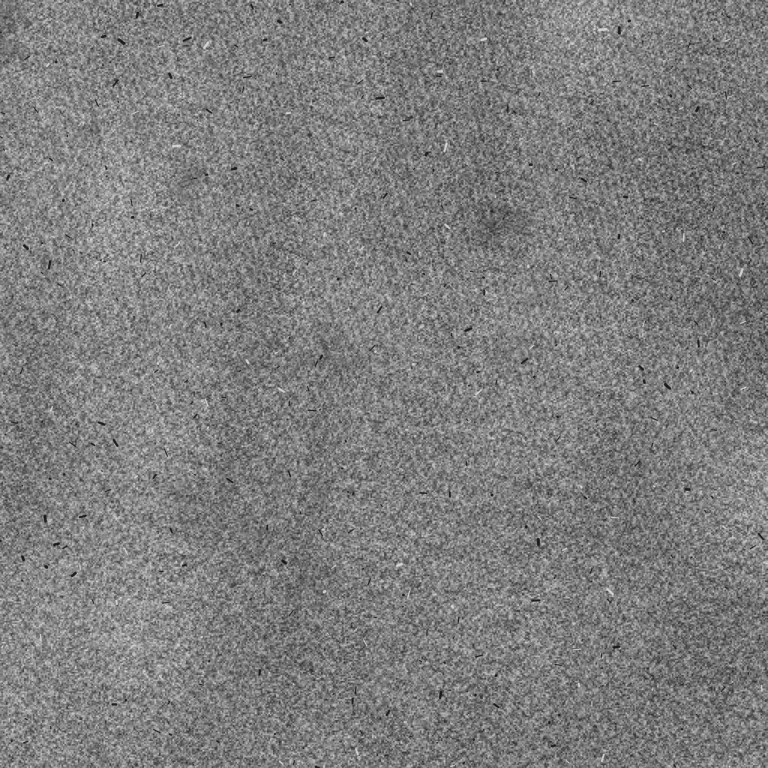
This texture is drawn by a WebGL 1 fragment shader. Its source:

```glsl
precision highp float;
uniform vec2 u_resolution;

// Tone
const float BASE_GREY = 0.508;
const float FINE_GRAIN = 0.245;
const float SOFT_GRAIN = 0.17;
const float CLOUD_DEPTH = 0.13;
const float SMUDGE_DEPTH = 0.085;
const float DARK_FLECK = 0.07;
const float LIGHT_FLECK = 0.86;

// Features per canvas height
const float FINE_SCALE = 512.0;
const float SOFT_SCALE = 290.0;
const float CLOUD_SCALE = 5.0;
const float SMUDGE_SCALE = 17.0;
const float FLECK_SCALE = 19.0;

// Flecks, in canvas heights
const float FLECK_LENGTH = 0.0048;
const float FLECK_RADIUS = 0.0011;
const float FLECK_CHANCE = 0.3;
const int FLECK_LAYERS = 4;

float hash(vec2 p) {
  return fract(sin(dot(p, vec2(12.9898, 78.233))) * 43758.5453);
}

// Two summed hashes give a triangular spread in -1..1
float grainHash(vec2 p) {
  return hash(p) + hash(p + vec2(37.3, 91.7)) - 1.0;
}

float grainNoise(vec2 p) {
  vec2 cell = floor(p);
  vec2 f = smoothstep(0.0, 1.0, p - cell);
  return mix(
    mix(grainHash(cell), grainHash(cell + vec2(1.0, 0.0)), f.x),
    mix(grainHash(cell + vec2(0.0, 1.0)), grainHash(cell + 1.0), f.x), f.y);
}

float fbm(vec2 p) {
  float sum = 0.0;
  float weight = 0.5;
  for (int octave = 0; octave < 4; octave++) {
    sum += weight * grainNoise(p);
    p = mat2(1.6, 1.2, -1.2, 1.6) * p + 13.7;
    weight *= 0.5;
  }
  return sum;
}

float segmentDistance(vec2 p, vec2 halfSpan) {
  float t = dot(p, halfSpan) / dot(halfSpan, halfSpan);
  return length(p - halfSpan * clamp(t, -1.0, 1.0));
}

// Coverage of one scattered layer of short strokes and dots
float flecks(vec2 uv, float seed) {
  vec2 p = uv * FLECK_SCALE + seed * 0.37;
  vec2 cell = floor(p);
  vec2 key = cell + seed * 17.0;
  vec2 centre = 0.2 + 0.6 * vec2(hash(key + 1.3), hash(key + 4.9));
  float angle = 6.2832 * hash(key + 8.1);
  float size = hash(key + 12.7);
  vec2 halfSpan = FLECK_LENGTH * (0.05 + size * size) * vec2(cos(angle), sin(angle));
  float radius = FLECK_RADIUS * mix(0.6, 1.7, pow(hash(key + 20.3), 3.0));
  float d = segmentDistance((p - cell - centre) / FLECK_SCALE, halfSpan);
  float soft = 0.75 / u_resolution.y;
  float present = step(hash(key + 27.1), FLECK_CHANCE);
  return present * (1.0 - smoothstep(radius - soft, radius + soft, d));
}

void main() {
  vec2 uv = gl_FragCoord.xy / u_resolution.y;

  // Broad mottling and sparse dark smudges
  float cloud = fbm(uv * CLOUD_SCALE + 3.1);
  float region = smoothstep(-0.25, 0.35, fbm(uv * CLOUD_SCALE + 41.0) + 0.25 * (uv.y - 0.5));
  float smudge = region * smoothstep(0.05, 0.5, fbm(uv * SMUDGE_SCALE + 7.9));
  float grey = BASE_GREY + CLOUD_DEPTH * cloud - SMUDGE_DEPTH * smudge;

  // Dense grain, calmer inside the smudges
  float grain = FINE_GRAIN * grainNoise(uv * FINE_SCALE - 0.5)
              + SOFT_GRAIN * grainNoise(uv * SOFT_SCALE + 60.4);
  grey += grain * (1.0 - 0.25 * smudge);

  // Scattered flecks: mostly dark, one layer light
  for (int i = 0; i < FLECK_LAYERS; i++) {
    float tone = i == 0 ? LIGHT_FLECK : DARK_FLECK;
    grey = mix(grey, tone, 0.9 * flecks(uv, float(i) + 1.0));
  }

  gl_FragColor = vec4(vec3(clamp(grey, 0.0, 1.0)), 1.0);
}
```
